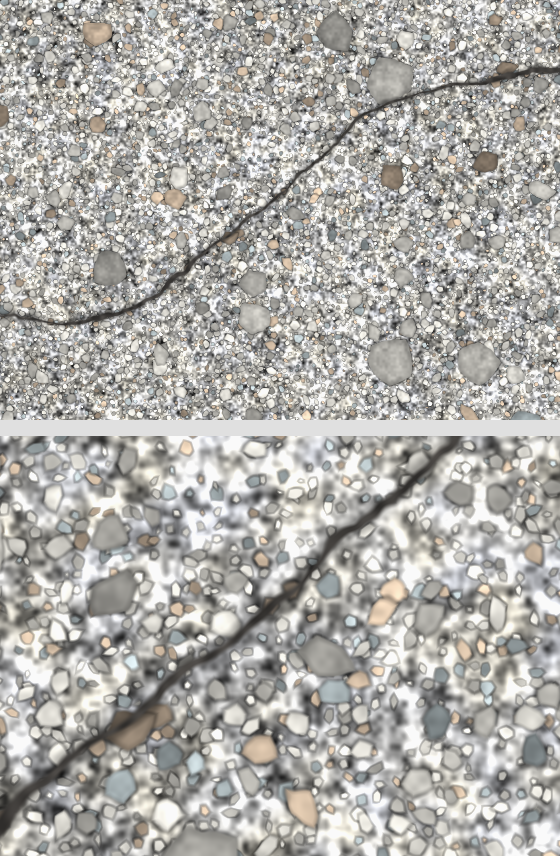
Top: the whole. Bottom: its middle third, enlarged.
Give the GLSL for this texture, as a Shadertoy shader.

```glsl
// Weathered concrete: sandy mortar with four sizes of angular aggregate,
// split by a jagged dark crack that climbs from lower left to upper right.
// Mortar is layered value noise; stones are faceted cells of a jittered grid.

#define MORTAR_TONE 0.725
#define GRAIN_CONTRAST 1.55
#define PATCH_CONTRAST 0.20
#define STONE_DARK 0.58
#define STONE_LIGHT 1.00
#define RIM_SHADE 0.66
#define RIM_WIDTH 0.0042
#define EDGE_SOFTNESS 0.0016
#define CRACK_WIDTH 0.0052
#define CRACK_COLOR vec3(0.23, 0.22, 0.21)
#define BLUE_TINT vec3(0.90, 0.97, 1.02)
#define RUST_TINT vec3(1.05, 0.95, 0.86)

// Integer hash: three values in 0..1 for a cell and a seed
vec3 hash3(vec2 cell, float seed) {
    uvec3 v = uvec3(ivec3(vec3(cell, seed))) * 1664525u + 1013904223u;
    for (int i = 0; i < 2; i++) {
        v.x += v.y * v.z;
        v.y += v.z * v.x;
        v.z += v.x * v.y;
        v ^= v >> 16u;
    }
    return vec3(v & 0xffffu) / 65535.0;
}

float noise(vec2 p, float seed) {
    vec2 c = floor(p), f = p - c;
    f = f * f * (3.0 - 2.0 * f);
    float low = mix(hash3(c, seed).x, hash3(c + vec2(1, 0), seed).x, f.x);
    float high = mix(hash3(c + vec2(0, 1), seed).x, hash3(c + 1.0, seed).x, f.x);
    return mix(low, high, f.y);
}

mat2 rotation(float a) {
    return mat2(cos(a), -sin(a), sin(a), cos(a));
}

// Sand and cement, with broad stains and a faint drift in hue
vec3 mortar(vec2 p) {
    vec2 q = rotation(0.6) * p;
    float grain = 0.33 * noise(p * 65.0, 1.0) + 0.40 * noise(q * 125.0, 2.0)
                + 0.27 * noise(p * 205.0, 3.0) - 0.5;
    float stain = 0.6 * noise(q * 5.0, 4.0) + 0.4 * noise(p * 17.0, 5.0) - 0.5;
    float tone = MORTAR_TONE + GRAIN_CONTRAST * grain + PATCH_CONTRAST * stain;
    float warmth = noise(q * 34.0, 6.0) - 0.35;
    return tone * (1.0 + warmth * vec3(0.05, 0.015, -0.09));
}

// Rounded polygon with random facets
float stoneDistance(vec2 q, float radius, vec2 id, float seed) {
    float facets = -1.0;
    for (int i = 0; i < 5; i++) {
        vec3 h = hash3(id, seed + 10.0 + float(i));
        float a = 1.2566 * (float(i) + 0.7 * h.x);
        facets = max(facets, dot(q, vec2(cos(a), sin(a))) - radius * mix(0.7, 1.05, h.y));
    }
    return mix(facets, length(q) - radius, 0.35);
}

vec3 stoneColor(vec2 p, vec2 id, float seed, float tone) {
    vec3 h = hash3(id, seed + 30.0);
    vec3 color = vec3(1.005, 0.995, 0.96) * mix(STONE_DARK, STONE_LIGHT, h.x) * tone;
    if (h.y < 0.13) color *= BLUE_TINT * 0.88;
    else if (h.y > 0.84) color *= RUST_TINT * 0.92;
    float mottle = 0.6 * noise(p * 60.0, seed) + 0.4 * noise(p * 150.0, seed) - 0.5;
    return color * (1.0 + 0.38 * mottle);
}

// Lays one size of stone over the surface, each in a dark socket
vec3 addStones(vec3 color, vec2 p, float scale, float density, float tone, float seed) {
    vec2 grid = p * scale, cell = floor(grid);
    float soft = max(EDGE_SOFTNESS, 0.7 / iResolution.y);
    float rim = min(RIM_WIDTH, 0.22 / scale);
    float wobble = 0.0035 * (noise(p * 95.0, seed) - 0.5);
    for (int y = -1; y <= 1; y++)
    for (int x = -1; x <= 1; x++) {
        vec2 id = cell + vec2(x, y);
        vec3 place = hash3(id, seed);
        if (place.z > density) continue;
        vec3 form = hash3(id, seed + 1.0);
        vec2 q = rotation(6.2832 * form.y) * (grid - id - 0.2 - 0.6 * place.xy);
        q.y *= mix(1.0, 1.8, form.z * form.z);
        float radius = mix(0.24, 0.48, form.x * form.x);
        float d = stoneDistance(q, radius, id, seed) / scale + wobble;
        if (d > rim + soft) continue;
        color *= mix(RIM_SHADE, 1.0, smoothstep(0.0, rim, d));
        float dome = 0.86 + 0.16 * smoothstep(0.0, 0.3 * radius / scale, -d);
        vec3 stone = stoneColor(p, id, seed, tone) * dome;
        color = mix(color, stone, smoothstep(soft, -soft, d));
    }
    return color;
}

// Signed distance to the wandering crack line, approximated by its slope
float crackDistance(vec2 p) {
    for (int i = 0; i < 3; i++) {
        float f = 7.0 * pow(3.2, float(i)), seed = 60.0 + 2.0 * float(i);
        p += 0.32 / f * (vec2(noise(p * f, seed), noise(p * f, seed + 1.0)) - 0.5);
    }
    float t = clamp((p.x - 0.12) / 1.06, 0.0, 1.0);
    float height = 0.235 + 0.59 * t * t * (3.0 - 2.0 * t);
    float slope = 3.34 * t * (1.0 - t);
    return (p.y - height) / sqrt(1.0 + slope * slope);
}

vec3 addCrack(vec3 color, vec2 p) {
    float d = crackDistance(p);
    float width = CRACK_WIDTH * mix(0.25, 1.35, noise(p * 16.0, 70.0));
    float soft = max(0.0022, 0.8 / iResolution.y);
    float crumble = 0.012 * noise(p * 45.0, 71.0);
    color *= mix(0.68, 1.0, smoothstep(width, width + 0.005 + crumble, abs(d)));
    vec3 depth = CRACK_COLOR * mix(0.7, 1.4, noise(p * 90.0, 72.0));
    return mix(color, depth, smoothstep(width + soft, width - soft, abs(d)));
}

void mainImage(out vec4 fragColor, in vec2 fragCoord) {
    vec2 p = fragCoord / iResolution.y;
    vec3 color = mortar(p);
    color = addStones(color, p, 80.0, 0.60, 1.04, 100.0);
    color = addStones(color, p + 3.1, 38.0, 0.46, 1.00, 200.0);
    color = addStones(color, p + 5.7, 19.0, 0.25, 0.94, 300.0);
    color = addStones(color, p + 8.3, 8.5, 0.17, 0.82, 400.0);
    color = addCrack(color, p);
    fragColor = vec4(clamp(color, 0.0, 0.98), 1.0);
}
```
